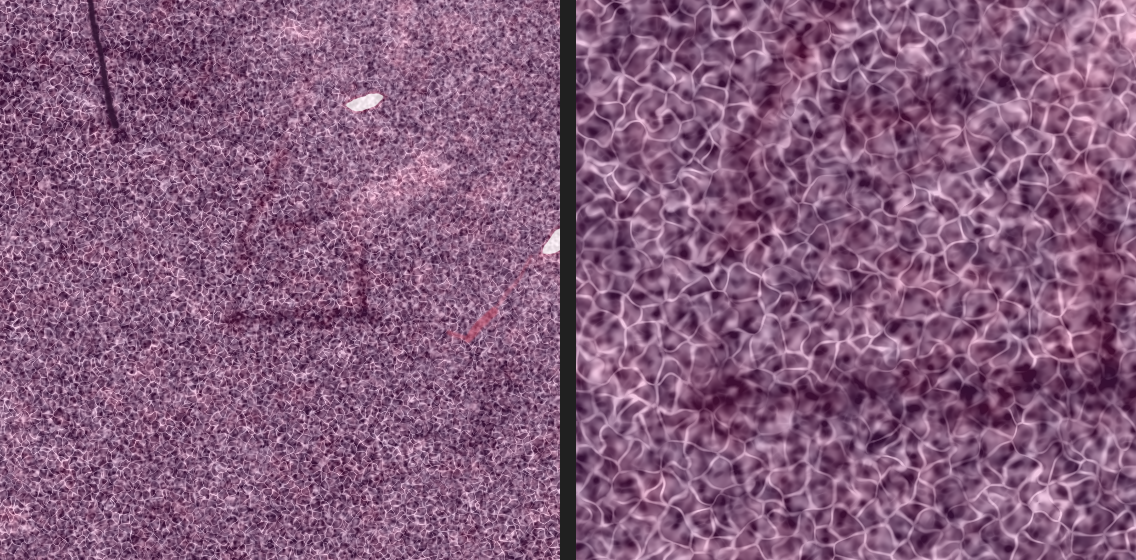
Left: the whole. Right: its middle third, enlarged.
Write a WebGL 1 fragment shader that draws this texture.

```glsl
precision highp float;
uniform vec2 u_resolution;

const vec3 DARK_PLUM = vec3(0.33, 0.17, 0.31);
const vec3 PALE_LILAC = vec3(0.88, 0.73, 0.84);
const vec3 FOLD_INK = vec3(0.19, 0.07, 0.19);
const vec3 FIBRE_RED = vec3(0.70, 0.33, 0.44);
const vec3 LUMEN_WHITE = vec3(0.93, 0.88, 0.91);
const vec3 PINK_SHIFT = vec3(0.07, -0.01, -0.015);
const mat2 TILT = mat2(0.8, 0.6, -0.6, 0.8);

vec2 hash2(vec2 p) {
  vec3 q = fract(p.xyx * vec3(0.1031, 0.1030, 0.0973));
  q += dot(q, q.yzx + 33.33);
  return fract((q.xx + q.yz) * q.zy);
}

float noise(vec2 p) {
  vec2 i = floor(p), f = fract(p);
  f = f * f * (3.0 - 2.0 * f);
  return mix(mix(hash2(i).x, hash2(i + vec2(1, 0)).x, f.x),
             mix(hash2(i + vec2(0, 1)).x, hash2(i + vec2(1, 1)).x, f.x), f.y);
}

float fbm(vec2 p) {
  float sum = 0.0, amp = 0.5;
  for (int i = 0; i < 4; i++) {
    sum += amp * noise(p);
    p = 2.0 * TILT * p + 7.3;
    amp *= 0.5;
  }
  return sum / 0.9375;
}

// x: distance to the nearest centre, y: gap to the second, zero on a membrane
vec2 cells(vec2 p) {
  vec2 id = floor(p), f = fract(p);
  float near = 8.0, next = 8.0;
  for (int y = -1; y <= 1; y++) {
    for (int x = -1; x <= 1; x++) {
      vec2 o = vec2(float(x), float(y));
      float d = length(o + hash2(id + o) - f);
      next = min(next, max(near, d));
      near = min(near, d);
    }
  }
  return vec2(near, next - near);
}

// Soft stroke from a to b, fading out at the given radius
float band(vec2 p, vec2 a, vec2 b, float radius) {
  vec2 ab = b - a;
  float h = clamp(dot(p - a, ab) / dot(ab, ab), 0.0, 1.0);
  return 1.0 - smoothstep(0.0, radius, length(p - a - ab * h));
}

// Rounded opening, negative inside, in units of its half width
float lens(vec2 p, vec2 centre, vec2 halfSize, float angle) {
  float c = cos(angle), s = sin(angle);
  vec2 q = mat2(c, -s, s, c) * (p - centre) / halfSize;
  return pow(abs(q.y), 1.4) + q.x * q.x - 1.0;
}

void main() {
  vec2 uv = gl_FragCoord.xy / u_resolution;
  vec2 wobble = vec2(fbm(uv * 28.0), fbm(uv * 28.0 + 41.0)) - 0.5;
  vec2 p = uv + wobble * 0.04;

  // Regions of the tissue
  float upperRight = smoothstep(0.95, 1.75, uv.x + uv.y);
  float upperLeft = smoothstep(0.55, 0.9, uv.y) * (1.0 - smoothstep(0.25, 0.6, uv.x));
  float pale = band(p, vec2(0.66, 0.65), vec2(0.77, 0.70), 0.06);
  pale = max(pale, band(p, vec2(0.51, 0.95), vec2(0.56, 0.945), 0.035));
  pale = max(pale, 0.8 * band(p, vec2(0.72, 1.0), vec2(0.71, 0.91), 0.035));
  pale = max(pale, 0.8 * band(p, vec2(0.86, 0.65), vec2(0.89, 0.66), 0.035));
  pale = max(pale, 0.8 * band(p, vec2(0.0, 0.06), vec2(0.03, 0.07), 0.04));
  pale = max(pale, 0.6 * band(p, vec2(0.34, 0.46), vec2(0.36, 0.45), 0.04));

  // Fibrous walls between the lobules
  float wall = band(p, vec2(0.42, 0.43), vec2(0.67, 0.435), 0.024);
  wall = max(wall, band(p, vec2(0.642, 0.53), vec2(0.648, 0.45), 0.014));
  wall = max(wall, 0.6 * band(p, vec2(0.51, 0.73), vec2(0.42, 0.53), 0.025));
  wall = max(wall, 0.6 * band(p, vec2(0.50, 0.60), vec2(0.60, 0.63), 0.02));
  wall = max(wall, 0.5 * band(p, vec2(0.90, 0.36), vec2(0.84, 0.20), 0.04));
  wall = max(wall, 0.7 * band(p, vec2(0.19, 0.80), vec2(0.21, 0.77), 0.03));
  float pinkWall = band(p, vec2(0.63, 0.62), vec2(0.63, 0.46), 0.03);
  pinkWall = max(pinkWall, 0.6 * band(p, vec2(0.52, 0.77), vec2(0.43, 0.52), 0.03));

  // Cells, nuclei and broad staining
  vec2 ripple = vec2(noise(uv * 100.0), noise(uv * 100.0 + 19.0)) - 0.5;
  vec2 cell = cells(TILT * uv * 74.0 + 0.7 * ripple);
  float membrane = 1.0 - smoothstep(0.02, 0.26, cell.y);
  membrane *= mix(0.3, 1.0, noise(TILT * uv * 62.0 + 5.0)) * (1.0 - 0.45 * upperRight);
  membrane *= 1.0 - 0.6 * wall;
  float nucleus = 1.0 - smoothstep(0.12, 0.5, cells(uv * 135.0 + ripple.yx + 57.0).x);
  float grain = noise(TILT * uv * 235.0) + noise(TILT * TILT * uv * 175.0 + 31.0) - 1.0;
  float clumps = noise(TILT * uv * 90.0 + 63.0) - 0.5;
  float stain = fbm(uv * 7.0) - 0.5;
  float streaks = fbm(uv * vec2(8.0, 50.0) + vec2(0.0, uv.x * 8.0)) - 0.5;

  float tone = 0.29 + 0.62 * membrane - 0.20 * nucleus + 0.52 * grain;
  tone += 0.14 * clumps + 0.16 * stain;
  tone += 0.13 * upperRight - 0.09 * upperLeft + 0.50 * upperLeft * streaks;
  tone += 0.23 * pale + 0.05 * pinkWall - 0.26 * wall;
  vec3 colour = mix(DARK_PLUM, PALE_LILAC, clamp(tone, -0.2, 1.1));
  float pink = 0.5 * pale + 0.5 * pinkWall + 0.1 * wall;
  pink += 0.4 * smoothstep(0.5, 0.8, fbm(uv * 24.0 + 30.0)) + 0.5 * clumps;
  colour += PINK_SHIFT * pink;

  // Red fibre
  vec2 q = uv + wobble * 0.012;
  float fibre = 0.6 * band(q, vec2(0.80, 0.405), vec2(0.835, 0.395), 0.012);
  fibre = max(fibre, band(q, vec2(0.835, 0.395), vec2(0.885, 0.442), 0.015));
  fibre = max(fibre, 0.45 * band(q, vec2(0.885, 0.442), vec2(0.95, 0.54), 0.01));
  colour = mix(colour, FIBRE_RED + 0.15 * grain, smoothstep(0.1, 0.8, fibre) * 0.8);

  // Open vessels with a pink rim
  float vessel = min(lens(q, vec2(0.65, 0.818), vec2(0.033, 0.013), 0.25),
                     lens(q, vec2(0.997, 0.57), vec2(0.036, 0.016), 0.75));
  colour += PINK_SHIFT * (1.0 - smoothstep(0.0, 0.9, vessel));
  colour = mix(LUMEN_WHITE + 0.12 * grain, colour, smoothstep(-0.15, 0.12, vessel));

  // Tissue fold
  float fold = band(q, vec2(0.157, 1.02), vec2(0.204, 0.775), 0.010);
  colour = mix(colour, FOLD_INK, smoothstep(0.05, 0.9, fold) * 0.9);

  gl_FragColor = vec4(clamp(colour, 0.0, 1.0), 1.0);
}
```
